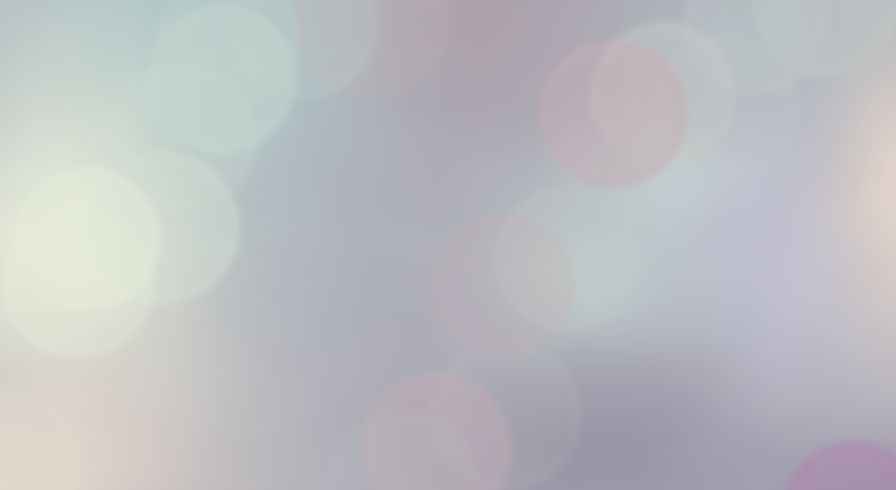
Give the GLSL for this background, as a WebGL 1 fragment shader.

```glsl
precision highp float;

uniform vec2 u_resolution;

// Wash colours
const vec3 HAZE = vec3(0.68, 0.68, 0.72);
const vec3 TEAL = vec3(0.68, 0.77, 0.78);
const vec3 MINT = vec3(0.75, 0.82, 0.80);
const vec3 CREAM = vec3(0.90, 0.92, 0.85);
const vec3 PEACH = vec3(0.88, 0.83, 0.79);
const vec3 MAUVE = vec3(0.67, 0.62, 0.66);
const vec3 LAVENDER = vec3(0.75, 0.75, 0.82);
const vec3 DUSK = vec3(0.60, 0.585, 0.65);

// Disc colours
const vec3 SILVER = vec3(0.77, 0.79, 0.78);
const vec3 ROSE = vec3(0.78, 0.68, 0.71);
const vec3 VIOLET = vec3(0.68, 0.54, 0.69);

// Disc layout, in canvas heights
const int DISC_COUNT = 21;
const float DISC_RADIUS = 0.153;
const float RADIUS_SPREAD = 0.012;
const float EDGE_SOFTNESS = 0.013;
const float RIM_WIDTH = 0.012;
const float RIM_GAIN = 0.22;
const float DISC_OPACITY = 0.50;
const float JITTER = 0.09;

// Irregularity of the wash
const float WARP_SCALE = 2.3;
const float WARP_AMOUNT = 0.09;
const float MOTTLE_SCALE = 7.0;
const float MOTTLE_AMOUNT = 0.012;

vec2 hash2(vec2 p) {
  vec2 q = vec2(dot(p, vec2(127.1, 311.7)), dot(p, vec2(269.5, 183.3)));
  return fract(sin(q) * 43758.5);
}

float cornerGradient(vec2 cell, vec2 offset) {
  return dot(hash2(cell) * 2.0 - 1.0, offset);
}

float gradientNoise(vec2 p) {
  vec2 cell = floor(p);
  vec2 f = p - cell;
  vec2 s = f * f * f * (f * (f * 6.0 - 15.0) + 10.0);
  vec2 e = vec2(1.0, 0.0);
  float low = mix(cornerGradient(cell, f), cornerGradient(cell + e.xy, f - e.xy), s.x);
  float high = mix(cornerGradient(cell + e.yx, f - e.yx), cornerGradient(cell + e.xx, f - e.xx), s.x);
  return mix(low, high, s.y);
}

vec3 glow(vec3 base, vec2 p, vec2 centre, vec2 size, vec3 tint) {
  vec2 d = (p - centre) / size;
  return mix(base, tint, exp(-dot(d, d)));
}

// Broad out-of-focus light
vec3 wash(vec2 p) {
  vec3 c = HAZE;
  c = glow(c, p, vec2(1.22, 0.06), vec2(0.34, 0.20), DUSK);
  c = glow(c, p, vec2(1.82, 0.00), vec2(0.28, 0.15), DUSK);
  c = glow(c, p, vec2(0.97, 0.94), vec2(0.34, 0.26), MAUVE);
  c = glow(c, p, vec2(0.35, 0.88), vec2(0.40, 0.40), TEAL);
  c = glow(c, p, vec2(1.56, 0.94), vec2(0.30, 0.18), mix(HAZE, TEAL, 0.5));
  c = glow(c, p, vec2(1.23, 0.44), vec2(0.20, 0.14), mix(HAZE, MINT, 0.8));
  c = glow(c, p, vec2(1.41, 0.62), vec2(0.20, 0.17), MINT);
  c = glow(c, p, vec2(1.58, 0.48), vec2(0.22, 0.25), LAVENDER);
  c = glow(c, p, vec2(1.86, 0.60), vec2(0.17, 0.30), PEACH);
  c = glow(c, p, vec2(0.10, 0.50), vec2(0.32, 0.38), CREAM);
  return glow(c, p, vec2(0.02, 0.03), vec2(0.42, 0.24), PEACH);
}

// Translucent disc with a faint bright rim
vec3 addDisc(vec3 base, vec2 p, vec2 centre, float radius, vec3 tint, float opacity) {
  float d = length(p - centre) - radius;
  float fill = 1.0 - smoothstep(-EDGE_SOFTNESS, EDGE_SOFTNESS, d);
  float rimOffset = (d + RIM_WIDTH) / RIM_WIDTH;
  float rim = exp(-rimOffset * rimOffset);
  return mix(base, tint, fill * opacity * (1.0 + RIM_GAIN * rim));
}

void main() {
  vec2 p = gl_FragCoord.xy / u_resolution.y;
  float aspect = u_resolution.x / u_resolution.y;

  vec2 warp = vec2(gradientNoise(p * WARP_SCALE), gradientNoise(p * WARP_SCALE + 17.0));
  vec3 color = wash(p + WARP_AMOUNT * warp);

  // Discs follow a low-discrepancy sequence, denser at the upper left
  for (int i = 1; i <= DISC_COUNT; i++) {
    float n = float(i);
    vec2 spread = fract(n * vec2(0.618, 0.7549));
    vec2 random = hash2(vec2(n, 4.0));
    vec2 centre = vec2(aspect * pow(spread.x, 1.25), 1.0 - 1.3 * pow(spread.y, 1.5));
    centre += JITTER * (random - 0.5);

    vec3 tint = mix(CREAM, MINT, smoothstep(0.15, 0.55, centre.x));
    tint = mix(tint, SILVER, smoothstep(0.6, 1.1, centre.x));
    float lowerRight = step(1.2, centre.x - centre.y);
    float isRose = step(3.5, mod(n, 5.0));
    tint = mix(mix(tint, ROSE, isRose), VIOLET, lowerRight);

    float lift = mix(0.3, 1.0, smoothstep(0.1, 0.6, centre.y));
    float opacity = DISC_OPACITY * mix(0.35, 1.0, random.y) * max(lift, isRose);
    opacity = mix(opacity, 0.6, lowerRight);
    float radius = DISC_RADIUS + RADIUS_SPREAD * (random.x - 0.5);
    color = addDisc(color, p, centre, radius, tint, opacity);
  }

  color += MOTTLE_AMOUNT * gradientNoise(p * MOTTLE_SCALE);
  gl_FragColor = vec4(color, 1.0);
}
```
